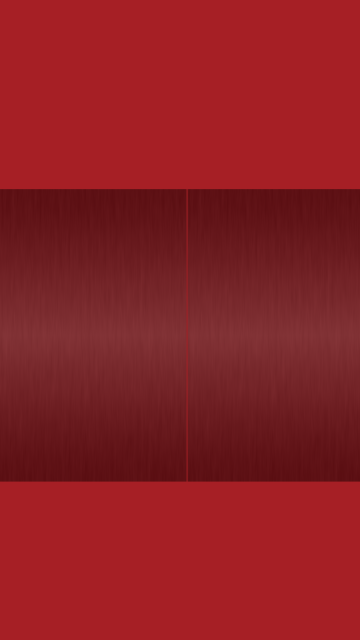
A Shadertoy shader for this background:

```glsl
// A wide band of dark red brushed metal on a flat red ground.
// The band is a vertical sheen gradient with stretched gradient noise as
// grain, repeated as two panels that meet at a thin bright seam.

const vec3 GROUND = vec3(0.651, 0.122, 0.145);
const vec3 METAL_DARK = vec3(0.365, 0.063, 0.078);
const vec3 METAL_MID = vec3(0.435, 0.122, 0.137);
const vec3 METAL_LIGHT = vec3(0.518, 0.208, 0.220);
const vec3 SEAM = vec3(0.640, 0.120, 0.140);

const float BAND_CENTER = 0.476;
const float BAND_HALF = 0.2285;
const float PANEL_WIDTH = 0.5197;
const float SEAM_WIDTH = 0.0030;

// Pseudo-random gradient vector for a lattice cell
vec2 cellGradient(vec2 cell) {
    vec3 p = fract(cell.xyx * vec3(0.1031, 0.1030, 0.0973));
    p += dot(p, p.yzx + 33.33);
    return 2.0 * fract((p.xx + p.yz) * p.zy) - 1.0;
}

float gradientNoise(vec2 p) {
    vec2 cell = floor(p);
    vec2 f = p - cell;
    vec2 blend = f * f * f * (f * (f * 6.0 - 15.0) + 10.0);
    vec2 e = vec2(0.0, 1.0);
    float a = dot(cellGradient(cell), f);
    float b = dot(cellGradient(cell + e.yx), f - e.yx);
    float c = dot(cellGradient(cell + e.xy), f - e.xy);
    float d = dot(cellGradient(cell + e.yy), f - e.yy);
    return mix(mix(a, b, blend.x), mix(c, d, blend.x), blend.y);
}

// Sum of vertically stretched noise layers
float brushedGrain(vec2 p) {
    float grain = 0.0;
    float weight = 0.6;
    vec2 frequency = vec2(95.0, 14.0);
    for (int i = 0; i < 3; i++) {
        grain += weight * gradientNoise(p * frequency + float(i) * 17.3);
        frequency *= vec2(1.7, 1.9);
        weight *= 0.8;
    }
    return grain;
}

// Sheen colour by distance from the band centre: 0 centre, 1 edge
vec3 metalSheen(float distance01) {
    vec3 inner = mix(METAL_LIGHT, METAL_MID, smoothstep(-0.25, 0.6, distance01) * 1.08 - 0.08);
    return mix(inner, METAL_DARK, smoothstep(0.35, 1.0, distance01));
}

// Antialiased coverage of a strip, from distance, half width and pixel size
float stripMask(float dist, float halfWidth, float pixel) {
    return clamp((halfWidth - dist) / pixel + 0.5, 0.0, 1.0);
}

void mainImage(out vec4 fragColor, in vec2 fragCoord) {
    vec2 uv = fragCoord / iResolution.xy;
    vec2 pixel = 1.0 / iResolution.xy;
    float fromCenter = abs(uv.y - BAND_CENTER);

    // Brushed panels
    vec2 panel = vec2(mod(uv.x, PANEL_WIDTH), uv.y);
    vec3 metal = metalSheen(min(fromCenter / BAND_HALF, 1.0));
    metal += brushedGrain(panel) * vec3(0.034, 0.026, 0.026);

    // Seam between the panels
    float seam = stripMask(abs(uv.x - PANEL_WIDTH), 0.5 * SEAM_WIDTH, pixel.x);
    metal = mix(metal, SEAM, seam * 0.9);

    // Band over the flat ground
    float band = stripMask(fromCenter, BAND_HALF, pixel.y);
    fragColor = vec4(mix(GROUND, metal, band), 1.0);
}
```
